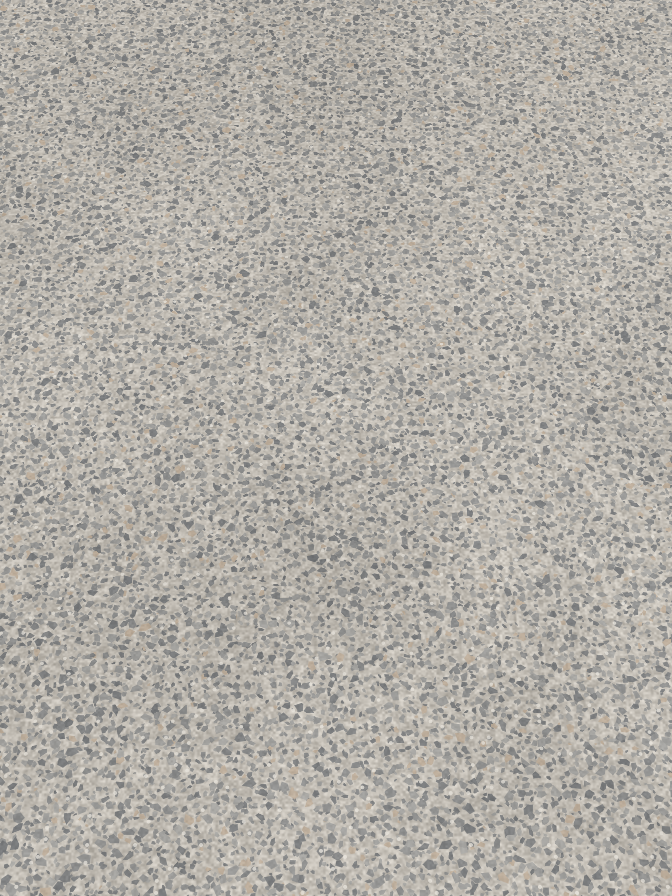
This texture is drawn by a Shadertoy shader. Its source:

```glsl
// Worn asphalt seen at a slight tilt: angular grey chips set in pale sandy binder.
// Jittered grid cells each hold one random convex polygon; two sizes are layered
// over value-noise sand, with tan chips, bright flecks and faint broad stains.

#define CHIPS_ACROSS 55.0
#define TILT 0.32
#define SAND_CONTRAST 0.20
#define STAIN_CONTRAST 0.05
#define BINDER_COLOR vec3(0.757, 0.737, 0.703)
#define CHIP_DARK vec3(0.465, 0.472, 0.478)
#define CHIP_PALE vec3(0.665, 0.660, 0.645)
#define CHIP_TAN vec3(0.735, 0.675, 0.605)
#define CHIP_RUST vec3(0.560, 0.450, 0.380)
#define FLECK_COLOR vec3(0.900, 0.885, 0.855)

const float TAU = 6.2831853;

float hash(vec2 p) {
    return fract(sin(dot(p, vec2(127.1, 311.7))) * 43758.5453);
}

float valueNoise(vec2 p) {
    vec2 i = floor(p), f = fract(p);
    f = f * f * (3.0 - 2.0 * f);
    float low = mix(hash(i), hash(i + vec2(1, 0)), f.x);
    float high = mix(hash(i + vec2(0, 1)), hash(i + vec2(1, 1)), f.x);
    return mix(low, high, f.y);
}

// Signed distance to a randomly cut, slightly elongated pentagon
float chipDistance(vec2 q, vec2 id, float radius) {
    float turn = TAU * hash(id + 3.7);
    float c = cos(turn), s = sin(turn);
    q = mat2(c, -s, s, c) * q;
    q.y *= mix(1.0, 1.7, hash(id + 9.2));
    float dist = -1.0;
    for (int k = 0; k < 5; k++) {
        float side = float(k);
        float angle = (side + 0.6 * hash(id + 17.3 + side)) * TAU / 5.0;
        float reach = radius * mix(0.65, 1.3, hash(id + 31.9 + side));
        dist = max(dist, dot(q, vec2(cos(angle), sin(angle))) - reach);
    }
    return dist;
}

vec3 chipColor(vec2 id) {
    float kind = hash(id + 53.1);
    vec3 grey = mix(CHIP_DARK, CHIP_PALE, hash(id + 61.4));
    if (kind > 0.998) return CHIP_RUST;
    return kind > 0.92 ? CHIP_TAN : grey;
}

// Lays one grid of chips over the base colour
vec3 addChips(vec3 base, vec2 p, float share, float soft, float seed) {
    vec2 cell = floor(p);
    float nearest = 1.0;
    vec2 nearestId = cell;
    for (int y = -1; y <= 1; y++) {
        for (int x = -1; x <= 1; x++) {
            vec2 corner = cell + vec2(x, y);
            vec2 id = corner + seed;
            if (hash(id + 71.6) > share) continue;
            vec2 jitter = vec2(hash(id + 1.3), hash(id + 5.8));
            vec2 center = corner + mix(vec2(0.1), vec2(0.9), jitter);
            float radius = mix(0.18, 0.43, hash(id + 43.5));
            float dist = chipDistance(p - center, id, radius);
            if (dist < nearest) {
                nearest = dist;
                nearestId = id;
            }
        }
    }
    float cover = 1.0 - smoothstep(-soft, soft, nearest);
    return mix(base, chipColor(nearestId), cover);
}

void mainImage(out vec4 fragColor, in vec2 fragCoord) {
    vec2 uv = fragCoord / iResolution.xy;
    float aspect = iResolution.y / iResolution.x;

    // Perspective: chips shrink and flatten towards the top
    float depth = 1.0 / (1.0 - TILT * uv.y);
    vec2 ground = CHIPS_ACROSS * vec2((uv.x - 0.5) * depth,
                                      aspect * (depth - 1.0) / TILT);
    float soft = max(0.6 * CHIPS_ACROSS * depth / iResolution.x, 0.06);

    // Sandy binder
    float sand = valueNoise(ground * 4.3) - 0.5;
    float clumps = valueNoise(ground * 1.6 + 40.0) - 0.5;
    vec3 color = BINDER_COLOR + SAND_CONTRAST * (0.75 * sand + 0.35 * clumps);

    // Small chips below, large chips on top
    color = addChips(color, ground * 1.6 + 7.3, 0.55, soft * 1.6, 211.0);
    color = addChips(color, ground, 0.95, soft, 0.0);

    // Grain across all surfaces, then sparse bright flecks
    color += 0.07 * (valueNoise(ground * 5.1 + 90.0) - 0.5);
    vec2 fleckCell = floor(ground * 2.0);
    float fleckDist = length(fract(ground * 2.0) - 0.5);
    float fleck = step(0.97, hash(fleckCell + 83.0));
    fleck *= 1.0 - smoothstep(0.30 - soft, 0.30 + 2.0 * soft, fleckDist);
    color = mix(color, FLECK_COLOR, 0.75 * fleck);

    // Broad uneven wear
    float stain = valueNoise(uv * vec2(4.0, 4.0 * aspect) + 12.0)
                + 0.5 * valueNoise(uv * vec2(11.0, 11.0 * aspect) + 5.0) - 0.75;
    color += STAIN_CONTRAST * stain;

    fragColor = vec4(clamp(color, 0.0, 1.0), 1.0);
}
```
